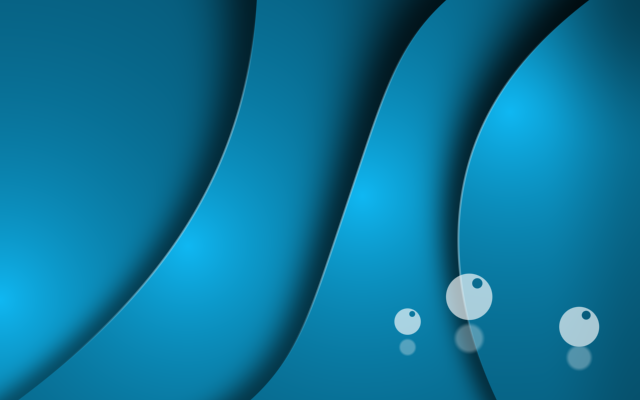
Reproduce this background procedurally as a Shadertoy shader.

```glsl
// Horizontal position of each wave edge at height y
float edgeX(int i, float y) {
    if (i == 0) return 0.046 + y * (1.343 + y * (-0.955 + y * 0.208));
    if (i == 1) {
        float d = y - 0.5;
        return 0.871 + 0.333 * d + 2.5 * d * d * d * d * d;
    }
    float d = y - 0.4;
    return 1.146 + d * d * (0.65 + 0.25 * d + 0.3 * d * d);
}

// Approximate signed distance, positive to the right of the edge
float edgeDistance(int i, vec2 p) {
    float slope = (edgeX(i, p.y + 0.005) - edgeX(i, p.y - 0.005)) / 0.01;
    return (p.x - edgeX(i, p.y)) / sqrt(1.0 + slope * slope);
}

vec3 panelColor(vec2 p, vec2 glowCenter) {
    float glow = exp(-2.2 * length(p - glowCenter));
    return mix(vec3(0.02, 0.31, 0.42), vec3(0.06, 0.72, 0.95), glow);
}

float disc(vec2 p, float radius, float blur) {
    return 1.0 - smoothstep(-blur, blur, length(p) - radius);
}

void mainImage(out vec4 fragColor, in vec2 fragCoord) {
    vec2 p = fragCoord / iResolution.y;
    p.x += 0.8 - 0.5 * iResolution.x / iResolution.y;
    float aa = 0.8 / iResolution.y;

    // Overlapping panels, each shading the one to its left
    vec2 glowCenters[3] = vec2[3](vec2(0.47, 0.385), vec2(0.906, 0.51), vec2(1.275, 0.72));
    vec3 shadowStrength = vec3(0.58, 0.7, 0.72);
    vec3 color = panelColor(p, vec2(0.0, 0.25));
    for (int i = 0; i < 3; i++) {
        float d = edgeDistance(i, p);
        float width = mix(0.045, 0.105, p.y * p.y) + (i == 1 ? 0.015 : 0.0);
        float shadow = exp(-d * d / (width * width));
        float strength = shadowStrength[i] * mix(0.75, 1.15, p.y);
        color *= 1.0 - strength * shadow;
        color = mix(color, panelColor(p, glowCenters[i]), smoothstep(-aa, aa, d));

        // Thin lit rim, fading toward both ends
        float rim = 1.0 - smoothstep(0.0005, 0.0005 + 2.0 * aa, abs(d));
        float fade = smoothstep(0.05, 0.35, p.y) * (1.0 - smoothstep(0.65, 1.0, p.y));
        color = mix(color, vec3(0.65, 0.85, 0.92), 0.5 * rim * fade);
    }

    // Darker right side and upper right corner
    color *= 1.0 - 0.17 * smoothstep(1.35, 1.6, p.x);
    color *= 1.0 - 0.35 * (1.0 - smoothstep(0.0, 0.4, length(p - vec2(1.6, 1.0))));

    // Bubbles: center, radius, reflection drop in radii
    vec4 bubbles[3] = vec4[3](
        vec4(1.019, 0.196, 0.033, 1.94),
        vec4(1.173, 0.258, 0.058, 1.79),
        vec4(1.448, 0.183, 0.050, 1.54));
    for (int i = 0; i < 3; i++) {
        vec4 b = bubbles[i];
        vec2 q = p - b.xy;
        float reflection = disc(q + vec2(0.0, b.w * b.z), 0.6 * b.z, 0.12 * b.z);
        float body = disc(q, b.z, aa);
        float hole = disc(q - b.z * vec2(0.35, 0.58), 0.22 * b.z, aa);
        color = mix(color, vec3(0.85, 0.9, 0.92), 0.36 * reflection * (1.0 - body));
        color = mix(color, vec3(1.0), 0.65 * body * (1.0 - hole));
        color *= 1.0 - 0.1 * hole;
    }

    fragColor = vec4(color, 1.0);
}
```
